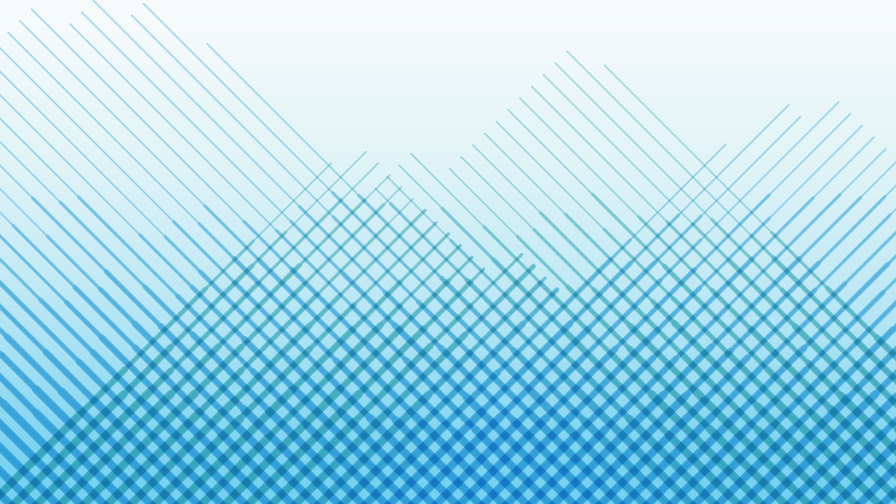
Give the GLSL for this background, as a Shadertoy shader.

```glsl
// Two crossing fans of diagonal strokes that thicken downward over a pale-to-cyan gradient.

const float PITCH = 0.0466;             // diagonal spacing, in canvas heights
const vec3 BLUE_TINT = vec3(0.40, 0.75, 0.90);
const vec3 TEAL_TINT = vec3(0.44, 0.78, 0.80);

float hash(float n) {
    return fract(sin(n * 91.17 + 4.3) * 437.58);
}

// Vertical gradient; depth runs from 0 at the top to 1 at the bottom.
vec3 backdrop(float depth) {
    vec3 c = mix(vec3(0.965, 0.980, 0.985), vec3(0.90, 0.96, 0.97), smoothstep(0.0, 0.28, depth));
    c = mix(c, vec3(0.74, 0.91, 0.96), smoothstep(0.22, 0.66, depth));
    return mix(c, vec3(0.46, 0.82, 0.94), smoothstep(0.52, 1.0, depth));
}

// Coverage of a round-capped ray; positive along lies inside it.
float ray(float across, float along, float halfWidth, float pixel) {
    float d = length(vec2(across, min(along, 0.0))) * 0.7071 - halfWidth;
    return 1.0 - smoothstep(-0.6 * pixel, 0.6 * pixel, d);
}

// One line made of nested strokes, each wider and starting lower.
float layeredLine(float across, float along, float depth, float seed, float pixel) {
    float cover = 0.52 * ray(across, along, 0.0018, pixel);
    for (int i = 1; i <= 4; i++) {
        float n = float(i);
        float joint = 0.25 + 0.13 * n + 0.10 * hash(seed + 7.0 * n);
        float reach = min(along, 2.0 * (depth - joint));
        float strength = 0.48 + 0.07 * n;
        cover = mix(cover, 1.0, strength * ray(across, reach, 0.0018 + 0.0016 * n, pixel));
    }
    return cover;
}

// Upper end of each falling line, grouped into stepped terraces.
float fallingStart(float k) {
    if (k < 1.5) return 0.081;
    if (k < 4.5) return 0.187;
    if (k < 6.5) return 0.292;
    if (k < 7.5) return 0.498;
    if (k < 11.5) return 1.120;
    return k < 22.5 ? 1.227 : 1.329;
}

// Upper end of each rising line.
float risingEnd(float k) {
    if (k < 0.5) return 0.333;
    if (k < 11.5) return 0.426;
    if (k < 15.5) return 0.530;
    if (k < 16.5) return 1.153;
    return k < 18.5 ? 1.356 : 1.461;
}

// Darkens what lies below, so crossings deepen.
vec3 multiplyInk(vec3 base, vec3 tint, float cover) {
    return base * mix(vec3(1.0), tint, cover);
}

void mainImage(out vec4 fragColor, in vec2 fragCoord) {
    float pixel = 1.0 / iResolution.y;
    vec2 p = fragCoord * pixel;
    float depth = 1.0 - p.y;
    float diff = p.x - depth;
    float sum = p.x + depth;
    vec3 color = backdrop(depth);

    // Falling lines: blue on the left, teal on the right.
    float shifted = diff + 0.002;
    float k = round(shifted / PITCH);
    float across = shifted - k * PITCH;
    float cover = layeredLine(across, sum - fallingStart(k), depth + 0.5 * across, k, pixel);
    vec3 tint = mix(BLUE_TINT, TEAL_TINT, smoothstep(3.0, 13.0, k));
    color = multiplyInk(color, tint, cover * step(k, 23.5));

    // Rising lines: teal on the left, blue on the right.
    shifted = sum - 0.981;
    k = round(shifted / PITCH);
    across = shifted - k * PITCH;
    cover = layeredLine(across, risingEnd(k) - diff, depth - 0.5 * across, k + 50.0, pixel);
    tint = mix(TEAL_TINT, BLUE_TINT, smoothstep(11.0, 18.0, k));
    color = multiplyInk(color, tint, cover * step(-0.5, k));

    fragColor = vec4(color, 1.0);
}
```
